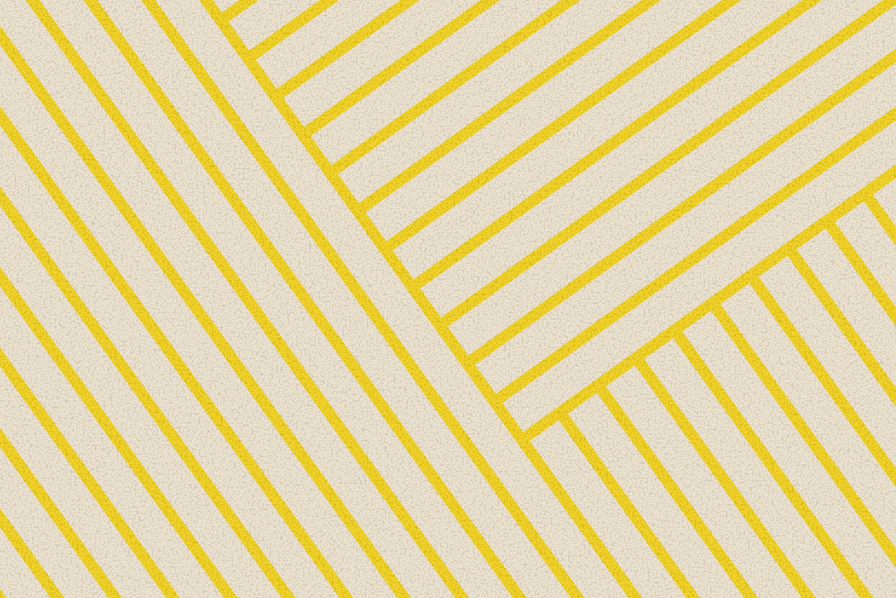
Give the GLSL for this pattern, as a Shadertoy shader.

```glsl
#define CORNER vec2(0.8727, 0.2646)
#define TILT 0.623
#define SPACING 0.0785
#define HALF_WIDTH 0.0094
#define GRAIN_CELLS 270.0
#define GRAIN_AMOUNT 0.14
#define CREAM vec3(0.89, 0.85, 0.78)
#define YELLOW vec3(0.91, 0.79, 0.14)

vec2 hash22(vec2 p) {
    vec3 q = fract(p.xyx * vec3(0.1031, 0.1030, 0.0973));
    q += dot(q, q.yzx + 33.33);
    return fract((q.xx + q.yz) * q.zy);
}

// Distance to the nearest scattered cell point
float cellular(vec2 p) {
    vec2 cell = floor(p), local = fract(p);
    float nearest = 2.0;
    for (int y = -1; y <= 1; y++) {
        for (int x = -1; x <= 1; x++) {
            vec2 offset = vec2(x, y);
            nearest = min(nearest, length(offset + hash22(cell + offset) - local));
        }
    }
    return nearest;
}

// Distance to the nearest line of an evenly spaced family
float repeatLine(float x) {
    return abs(fract(x / SPACING + 0.5) - 0.5) * SPACING;
}

float weave(vec2 p) {
    // Axes across the long stripes and across the perpendicular ones
    vec2 across = vec2(cos(TILT), sin(TILT));
    vec2 rel = p - CORNER;
    vec2 q = vec2(dot(rel, across), dot(rel, vec2(-across.y, across.x)));

    // The upper-right quadrant is hatched the other way
    bool upper = q.x > 0.0 && q.y > 0.0;
    float d = repeatLine(upper ? q.y : q.x);

    // Borders between the hatched panels
    d = min(d, abs(q.x));
    if (q.x > 0.0) d = min(d, abs(q.y));
    return d - HALF_WIDTH;
}

void mainImage(out vec4 fragColor, in vec2 fragCoord) {
    vec2 p = fragCoord / iResolution.y;
    float pixel = 1.0 / iResolution.y;

    float stripe = 1.0 - smoothstep(-0.7 * pixel, 0.7 * pixel, weave(p));
    vec3 color = mix(CREAM, YELLOW, stripe);

    // Fine paper grain
    color += (0.5 - cellular(p * GRAIN_CELLS)) * GRAIN_AMOUNT;

    fragColor = vec4(clamp(color, 0.0, 1.0), 1.0);
}
```
